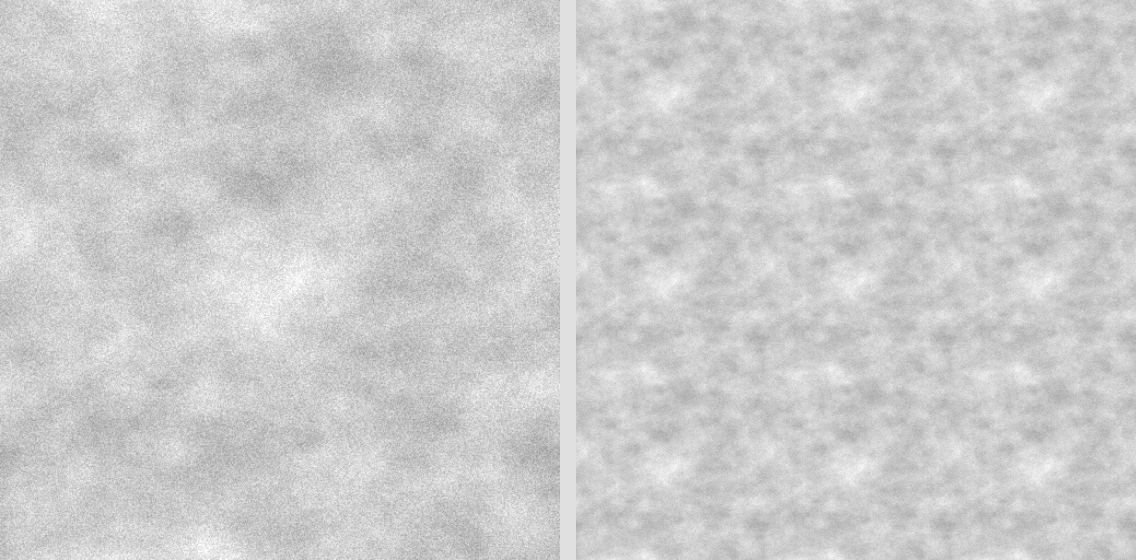
Left: one tile. Right: repeated 3 by 3.
Reproduce this texture procedurally as a WebGL 2 fragment shader.

```glsl
#version 300 es
precision highp float;
precision highp int;

uniform vec2 u_resolution;
out vec4 fragColor;

// Tone
const float BASE_GREY = 0.793;
const float GRAIN_AMOUNT = 0.13;
const float GRAIN_CELLS = 512.0;

// Clouds: cells across the tile in the broadest layer, then doubled per layer
const vec2 CLOUD_CELLS = vec2(4.0, 5.0);
const int CLOUD_LAYERS = 5;
const float CLOUD_AMOUNT[CLOUD_LAYERS] = float[](0.054, 0.066, 0.046, 0.027, 0.017);

// Scratches
const int SCRATCH_COUNT = 14;
const float SCRATCH_DEPTH = 0.05;
const float SCRATCH_WIDTH = 0.0018;
const vec2 SCRATCH_LENGTH = vec2(0.03, 0.08);
const vec2 SCRATCH_ANGLE = vec2(-0.6, 0.1);
const float SCRATCH_BREAKS = 96.0;

// Three random values in 0..1 for an integer cell
vec3 hash3(ivec2 cell, int seed) {
    uvec3 v = uvec3(ivec3(cell, seed)) * 1664525u + 1013904223u;
    v.x += v.y * v.z; v.y += v.z * v.x; v.z += v.x * v.y;
    v ^= v >> 16u;
    v.x += v.y * v.z; v.y += v.z * v.x; v.z += v.x * v.y;
    return vec3(v >> 8u) / 16777216.0;
}

// Wrapping cellular noise: one soft light or dark blob per cell
float blobNoise(vec2 uv, vec2 cells, int seed) {
    vec2 p = uv * cells;
    vec2 home = floor(p);
    float sum = 0.0;
    for (int y = -1; y <= 1; y++) {
        for (int x = -1; x <= 1; x++) {
            vec2 cell = home + vec2(x, y);
            vec3 rnd = hash3(ivec2(mod(cell, cells)), seed);
            vec2 offset = p - cell - rnd.xy;
            float falloff = max(1.0 - dot(offset, offset), 0.0);
            sum += (rnd.z * 2.0 - 1.0) * falloff * falloff * falloff;
        }
    }
    return sum;
}

float clouds(vec2 uv) {
    float sum = 0.0;
    vec2 cells = CLOUD_CELLS;
    for (int i = 0; i < CLOUD_LAYERS; i++) {
        sum += CLOUD_AMOUNT[i] * blobNoise(uv, cells, i + 11);
        cells *= 2.0;
    }
    return sum;
}

// Bell-shaped random value of one grain, in -1..1
float grainValue(vec2 cell) {
    vec3 rnd = hash3(ivec2(mod(cell, GRAIN_CELLS)), 71);
    return rnd.x + rnd.y - 1.0;
}

float grain(vec2 uv) {
    vec2 p = uv * GRAIN_CELLS - 0.5;
    vec2 cell = floor(p);
    vec2 f = p - cell;
    float low = mix(grainValue(cell), grainValue(cell + vec2(1, 0)), f.x);
    float high = mix(grainValue(cell + vec2(0, 1)), grainValue(cell + vec2(1, 1)), f.x);
    return mix(low, high, f.y);
}

// Faint broken hairlines, mostly shallow with every seventh one upright
float scratches(vec2 uv) {
    float breaks = smoothstep(-0.3, 0.4, blobNoise(uv, vec2(SCRATCH_BREAKS), 41));
    float sum = 0.0;
    for (int i = 0; i < SCRATCH_COUNT; i++) {
        vec3 place = hash3(ivec2(i, 5), 53);
        vec3 shape = hash3(ivec2(i, 9), 59);
        float angle = mix(SCRATCH_ANGLE.x, SCRATCH_ANGLE.y, place.z);
        if (i % 7 == 6) angle += 1.6;
        vec2 along = vec2(cos(angle), sin(angle));
        vec2 d = uv - place.xy;
        d -= round(d);
        float halfLength = mix(SCRATCH_LENGTH.x, SCRATCH_LENGTH.y, shape.x);
        float t = dot(d, along) / halfLength;
        float bend = 0.003 * sin(t * 3.0 + shape.y * 6.28);
        float across = (dot(d, vec2(-along.y, along.x)) - bend) / SCRATCH_WIDTH;
        float fade = max(1.0 - t * t, 0.0);
        sum += exp(-across * across) * fade * mix(0.4, 1.0, shape.z);
    }
    return min(sum, 1.0) * breaks;
}

void main() {
    vec2 uv = gl_FragCoord.xy / u_resolution;
    float grey = BASE_GREY + clouds(uv) + GRAIN_AMOUNT * grain(uv);
    grey -= SCRATCH_DEPTH * scratches(uv);
    fragColor = vec4(vec3(clamp(grey, 0.0, 1.0)), 1.0);
}
```
